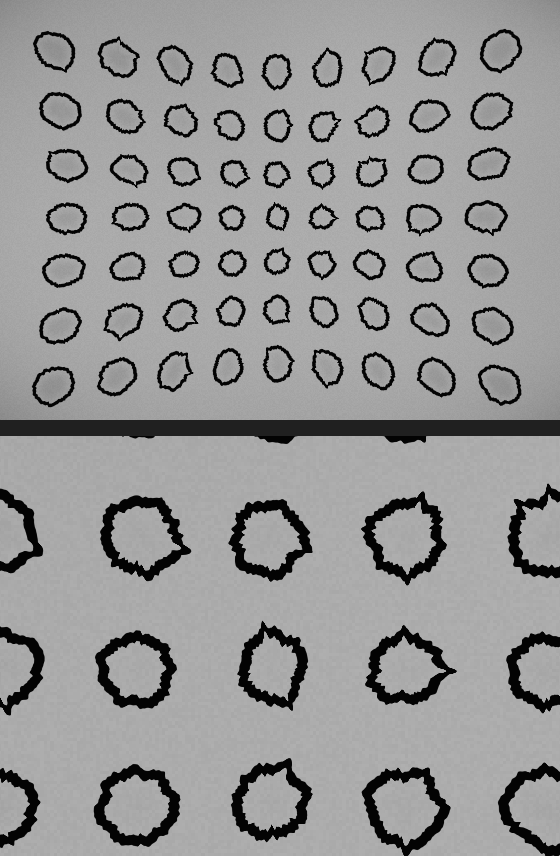
Top, the full canvas; bottom, a detail of the centre.
Reproduce this pattern procedurally as a WebGL 1 fragment shader.

```glsl
precision highp float;
// Nine by seven hand-inked black rings on grey, spread by a pincushion lens.
// The lens is inverted to find each pixel's grid cell; that cell's ring is an
// ellipse stretched outwards, with its outline roughened by noise.
uniform vec2 u_resolution;

const float PITCH = 0.1028;            // spacing at the lens centre, in canvas heights
const vec2 GRID_HALF = vec2(4.0, 3.0); // cells on each side of the centre
const float HALF_LINE = 0.041;         // half line width, in pitches

float hash(vec2 p) {
  vec3 q = fract(vec3(p.xyx) * 0.1031);
  q += dot(q, q.yzx + 33.33);
  return fract((q.x + q.y) * q.z);
}

float noise(vec2 p) {
  vec2 i = floor(p);
  vec2 f = fract(p);
  f = f * f * (3.0 - 2.0 * f);
  float low = mix(hash(i), hash(i + vec2(1.0, 0.0)), f.x);
  float high = mix(hash(i + vec2(0.0, 1.0)), hash(i + 1.0), f.x);
  return mix(low, high, f.y);
}

// Lens magnification at a squared grid radius
float lensScale(float r2) {
  r2 = min(r2, 40.0);
  return 1.0 + 0.01655 * r2 - 0.000201 * r2 * r2;
}

// Fixed-point inverse of the lens
vec2 unlens(vec2 p) {
  vec2 g = p;
  for (int i = 0; i < 9; i++) g = p / lensScale(dot(g, g));
  return g;
}

// Ring semi-axes: along and across the direction from the lens centre
vec2 ringAxes(float r2) {
  return 0.246 * vec2(1.0 + 0.075 * r2 - 0.0015 * r2 * r2, 1.0 + 0.022 * r2);
}

// Approximate signed distance to an ellipse
float ellipseDistance(vec2 q, vec2 axes) {
  float k = length(q / axes);
  return k * (k - 1.0) / max(length(q / (axes * axes)), 0.001);
}

// Outward displacement: broad lobes, bumps, rare nubs and fine teeth
float outlineWear(vec2 dir, vec2 seed) {
  float bump = noise(dir * 3.2 + seed);
  float wear = 0.055 * (noise(dir * 1.2 + seed + 40.0) - 0.5);
  wear += 0.055 * (bump - 0.5);
  wear += 0.06 * smoothstep(0.84, 1.0, bump);
  wear += 0.042 * (noise(dir * 11.0 + seed + 80.0) - 0.5);
  return wear;
}

// Signed distance to the worn outline of the ring in one cell
float ringDistance(vec2 p, vec2 cell) {
  float r2 = dot(cell, cell);
  vec2 seed = (cell + 9.0) * vec2(17.3, 23.9);
  vec2 jitter = vec2(hash(seed), hash(seed + 5.0)) - 0.5;
  vec2 q = p - cell * lensScale(r2) - 0.05 * jitter;
  vec2 axis = r2 > 0.0 ? cell / sqrt(r2) : vec2(0.0, 1.0);
  vec2 local = vec2(dot(q, axis), dot(q, vec2(-axis.y, axis.x)));
  vec2 dir = q / max(length(q), 0.0001);
  return ellipseDistance(local, ringAxes(r2)) - outlineWear(dir, seed);
}

// Grey ground with a soft vignette and fine grain
float paper(vec2 uv, float aspect) {
  vec2 c = (uv - vec2(0.5 * aspect, 0.5)) / vec2(0.5 * aspect, 0.5);
  vec2 c4 = c * c * c * c;
  float tone = 0.665 - 0.035 * c4.y - 0.02 * c4.x - 0.07 * c4.x * c4.y;
  tone += 0.03 * (noise(uv * 2.3 + 3.0) - 0.5);
  return tone + 0.025 * (hash(floor(uv * 384.0)) - 0.5);
}

void main() {
  float aspect = u_resolution.x / u_resolution.y;
  vec2 uv = gl_FragCoord.xy / u_resolution.y;
  vec2 p = (uv - vec2(0.5 * aspect - 0.007, 0.481)) / PITCH;
  float pixel = 1.0 / (u_resolution.y * PITCH);

  // Nearest ring
  vec2 cell = clamp(floor(unlens(p) + 0.5), -GRID_HALF, GRID_HALF);
  float d = ringDistance(p, cell);

  // Shaded interior, deeper in the larger rings
  float tone = paper(uv, aspect);
  float size = smoothstep(0.0, 16.0, dot(cell, cell));
  tone -= (0.01 + 0.045 * size) * smoothstep(0.0, 0.3, -d);

  // Ink line
  float ink = 1.0 - smoothstep(-0.7 * pixel, 0.7 * pixel, abs(d) - HALF_LINE);
  gl_FragColor = vec4(vec3(mix(tone, 0.01, ink)), 1.0);
}
```
